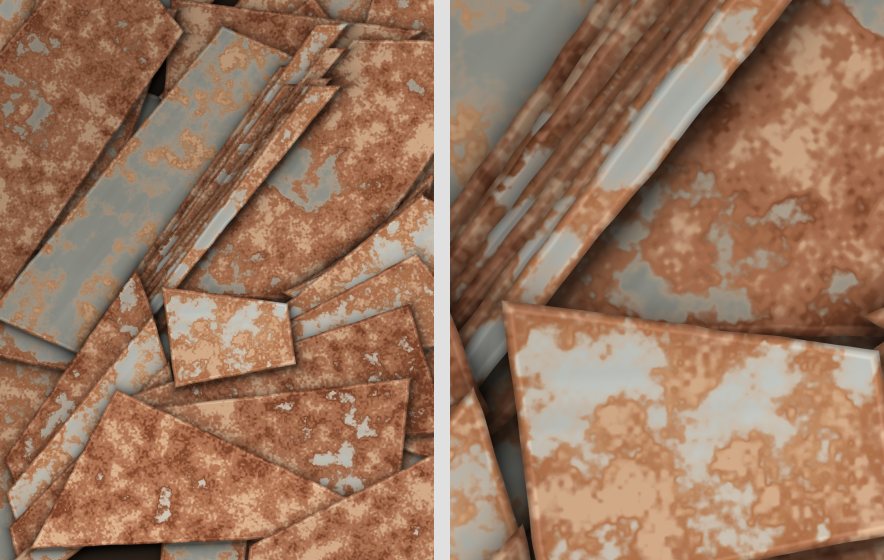
Left, the full canvas; right, a detail of the centre.
This texture is drawn by a Shadertoy shader. Its source:

```glsl
// Draws a heap of overlapping rusty scrap sheets with worn grey-blue paint.

const vec3 RUST_DARK = vec3(0.45, 0.24, 0.15);
const vec3 RUST_MID = vec3(0.64, 0.42, 0.30);
const vec3 RUST_PALE = vec3(0.79, 0.64, 0.51);
const vec3 RUST_ORANGE = vec3(0.70, 0.44, 0.22);
const vec3 PAINT_GREY = vec3(0.51, 0.51, 0.47);
const vec3 PAINT_PALE = vec3(0.73, 0.74, 0.72);
const vec3 GAP = vec3(0.17, 0.13, 0.10);

float hash(vec2 p) {
    vec3 h = fract(vec3(p.xyx) * 0.1031);
    h += dot(h, h.yzx + 33.33);
    return fract((h.x + h.y) * h.z);
}

float rnd(float seed, float channel) {
    return hash(vec2(seed * 3.7 + 1.3, channel * 17.1 + 5.0));
}

float noise(vec2 p) {
    vec2 i = floor(p), f = fract(p);
    f = f * f * (3.0 - 2.0 * f);
    return mix(mix(hash(i), hash(i + vec2(1.0, 0.0)), f.x),
               mix(hash(i + vec2(0.0, 1.0)), hash(i + vec2(1.0, 1.0)), f.x), f.y);
}

float fbm(vec2 p) {
    float sum = 0.0, amp = 0.5;
    for (int i = 0; i < 5; i++) {
        sum += amp * noise(p);
        p = mat2(1.6, 1.2, -1.2, 1.6) * p + 7.3;
        amp *= 0.5;
    }
    return sum;
}

vec2 turn(vec2 p, float a) {
    return vec2(cos(a) * p.x + sin(a) * p.y, cos(a) * p.y - sin(a) * p.x);
}

// Distance to a quad; skew.x tapers its sides, skew.y slants its ends
float quad(vec2 q, vec2 size, vec2 skew) {
    float slope = size.y * skew.x / size.x;
    float sideDist = (abs(q.y) - size.y - slope * q.x) / length(vec2(1.0, slope));
    float endDist = (abs(q.x + skew.y * q.y) - size.x) / length(vec2(1.0, skew.y));
    return max(sideDist, endDist);
}

// Corroded metal: rust creeps in from the edges and breaks up the paint
vec3 metal(vec2 q, float inside, float rust, float tone, float seed) {
    vec2 s = q + vec2(seed * 1.37, seed * 0.71);
    float blotch = fbm(s * 8.0);
    float crust = fbm(s * 42.0 + 9.0);
    float grain = noise(s * 260.0);
    float streak = noise(s * vec2(9.0, 130.0));
    float wear = 0.55 * blotch + 0.45 * crust + 0.16 * exp(-inside * 65.0);
    float edge = wear + 0.07 * (grain - 0.5) - mix(0.72, 0.28, rust);

    vec3 paint = mix(PAINT_GREY, PAINT_PALE, tone);
    paint *= 0.90 + 0.14 * blotch + 0.06 * streak;
    paint = mix(paint, RUST_PALE, 0.45 * smoothstep(-0.13, 0.0, edge));

    float shade = 0.5 + 1.5 * (crust - 0.48) + (blotch - 0.48) + 0.45 * (grain - 0.5);
    vec3 corroded = mix(RUST_DARK, RUST_MID, smoothstep(0.08, 0.55, shade));
    corroded = mix(corroded, RUST_PALE, smoothstep(0.55, 1.0, shade));
    float fresh = (1.0 - smoothstep(0.0, 0.12, edge)) * (1.0 - rust);
    corroded = mix(corroded, RUST_ORANGE, 0.6 * fresh);
    return mix(paint, corroded, smoothstep(-0.035, 0.045, edge));
}

// Lays one sheet over the heap, with a soft shadow and a worn rim
void laySheet(inout vec3 col, vec2 p, vec2 centre, float angle, vec2 size,
              vec2 skew, float rust, float tone, float seed) {
    vec2 q = turn(p - centre, angle);
    float d = quad(q, size, skew);
    if (d > 0.07) return;
    d += 0.0018 * (noise(p * 55.0 + seed) - 0.5);
    float shadowDist = quad(turn(p - centre + vec2(-0.003, 0.005), angle), size, skew);
    col *= 1.0 - 0.52 * exp(-max(shadowDist, 0.0) * 110.0);

    float px = 0.75 / iResolution.y;
    if (d > px) return;
    vec3 face = metal(q, max(-d, 0.0), rust, tone, seed);
    face *= 0.94 + 0.10 * rnd(seed, 8.0);
    face *= 0.75 + 0.25 * smoothstep(0.0, 0.0035, -d);
    face += 0.07 * (1.0 - smoothstep(0.0, 0.002, abs(d + 0.005)));
    col = mix(col, face, 1.0 - smoothstep(-px, px, d));
}

void mainImage(out vec4 fragColor, in vec2 fragCoord) {
    vec2 p = fragCoord / iResolution.y;
    p.x += 0.5 * (0.773 - iResolution.x / iResolution.y);
    const float LEAN = 0.92;
    vec2 along = vec2(cos(LEAN), sin(LEAN));
    vec2 across = vec2(along.y, -along.x);
    vec3 col = GAP;

    // Offcuts at the bottom of the heap
    for (float i = 0.0; i < 28.0; i++) {
        float cell = mod(i * 9.0, 28.0);
        vec2 c = (vec2(mod(cell, 4.0), floor(cell / 4.0)) + vec2(rnd(i, 1.0), rnd(i, 2.0))) * vec2(0.2, 0.145);
        laySheet(col, p, c, LEAN + 1.5 * (rnd(i, 3.0) - 0.5),
                 vec2(0.15 + 0.12 * rnd(i, 4.0), 0.07 + 0.06 * rnd(i, 5.0)),
                 vec2(rnd(i, 6.0), rnd(i, 7.0) - 0.5), 0.3 + 0.6 * rnd(i, 9.0), 0.6 * rnd(i, 10.0), i);
    }
    // Long leaning sheets, rusty on both sides of a painted one
    for (float k = -1.0; k < 2.0; k++) {
        vec2 c = vec2(0.27, 0.66) + 0.24 * k * across + 0.23 * max(k, 0.0) * along;
        laySheet(col, p, c, LEAN, vec2(0.33 - 0.04 * abs(k), 0.088 + 0.04 * abs(k)),
                 vec2(-0.12, 0.5 * k + 0.25), 0.28 + 0.48 * abs(k), 0.3, 41.0 + k);
    }
    // Bundle of narrow strips between them
    for (float i = 0.0; i < 7.0; i++) {
        vec2 c = vec2(0.40, 0.64) + across * (0.010 * i - 0.045) + along * 0.14 * (rnd(i, 11.0) - 0.5);
        laySheet(col, p, c, LEAN + 0.07 * (rnd(i, 12.0) - 0.5), vec2(0.27 + 0.08 * rnd(i, 13.0), 0.009 + 0.007 * rnd(i, 14.0)),
                 vec2(0.5, 0.8), 0.35 + 0.4 * rnd(i, 15.0), 0.8, 50.0 + i);
    }
    // Strips sliding out at the lower left
    for (float i = 0.0; i < 4.0; i++) {
        vec2 c = vec2(0.22, 0.25) + across * (0.055 * i - 0.10) - along * 0.05 * i;
        laySheet(col, p, c, LEAN - 0.08 * i, vec2(0.20, 0.036), vec2(0.25, -0.6),
                 mix(0.75, 0.35, mod(i, 2.0)), 0.75, 60.0 + i);
    }
    // Pointed shards at the right
    for (float i = 0.0; i < 5.0; i++) {
        laySheet(col, p, vec2(0.73 - 0.024 * i, 0.61 - 0.025 * i), LEAN + 3.3 - 0.09 * i,
                 vec2(0.10, 0.028), vec2(1.0, 0.3), 0.35 + 0.3 * rnd(i, 16.0), 0.9, 70.0 + i);
    }
    // Fan of broad sheets, pale above and rusty below
    for (float j = 0.0; j < 6.0; j++) {
        float low = smoothstep(0.5, 2.0, j);
        vec2 c = mix(vec2(0.60, 0.46), vec2(0.40, 0.12), j / 4.0);
        c = j > 4.5 ? vec2(0.69, 0.05) : c;
        laySheet(col, p, c, j > 4.5 ? 0.35 : 0.60 - 0.2 * j, vec2(0.27, mix(0.055, 0.088, low)),
                 vec2(j == 4.0 ? -0.75 : 0.35, 0.5 - 0.2 * j), mix(0.42, 0.85, low), 0.95, 80.0 + j);
    }
    // A pale painted plate on top, in the middle
    laySheet(col, p, vec2(0.41, 0.40), 0.03, vec2(0.11, 0.072), vec2(-0.25, 0.1), 0.36, 0.95, 93.0);

    // Soft daylight, dimmer at the upper left
    col *= mix(0.90, 1.06, smoothstep(-0.7, 0.2, p.x - p.y));
    fragColor = vec4(col, 1.0);
}
```
